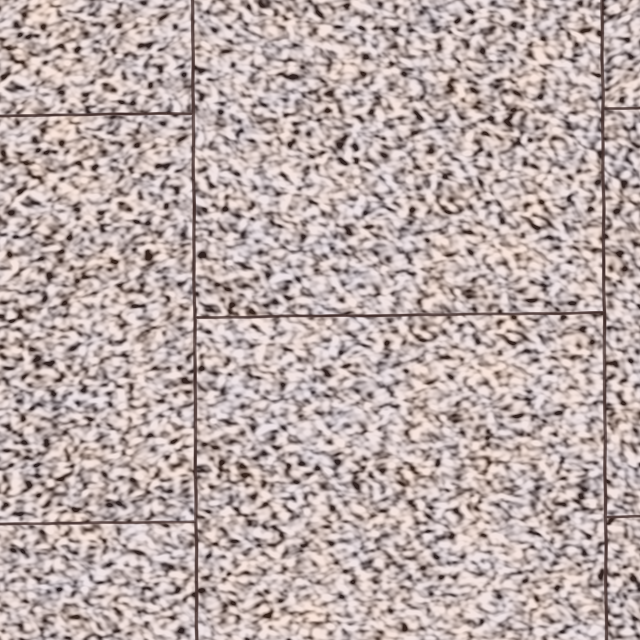
Give the GLSL for this texture, as a Shadertoy shader.

```glsl
// Speckled granite paving: large square slabs in columns, every other column
// shifted by half a slab, with thin dark joints and a slight skew.
// The grain is layered gradient noise, turned and shaded anew for each slab.

const vec2 SLAB_SIZE = vec2(0.640, 0.638);
const vec2 JOINT_ORIGIN = vec2(0.3075, 0.5004);
const vec2 JOINT_SKEW = vec2(0.0068, -0.0115);
const vec2 JOINT_HALF_WIDTH = vec2(0.0025, 0.0021);
const float JOINT_SOFTNESS = 0.0013;
const float JOINT_WOBBLE = 0.0016;
const float GRAIN_SCALE = 68.0;
const vec2 GRAIN_STRETCH = vec2(0.84, 1.16);
const float GRAIN_DEVIATION = 0.215;   // spread of the summed noise
const float SLAB_VARIATION = 0.3;
const float PATCH_VARIATION = 0.8;
const vec3 STONE_COLOR = vec3(0.768, 0.708, 0.698);
const vec3 JOINT_COLOR = vec3(0.27, 0.19, 0.18);
const vec3 WARM_TINT = vec3(0.022, 0.002, -0.024);

float hash(vec2 p) {
    return fract(sin(dot(p, vec2(127.1, 311.7))) * 43758.5453);
}

mat2 rotation(float angle) {
    float c = cos(angle), s = sin(angle);
    return mat2(c, s, -s, c);
}

// Projection of the offset onto a random unit gradient at a lattice corner
float cornerSlope(vec2 corner, vec2 offset) {
    float angle = 6.28318 * hash(corner);
    return dot(vec2(cos(angle), sin(angle)), offset);
}

float gradientNoise(vec2 p) {
    vec2 i = floor(p), f = p - i;
    vec2 w = f * f * f * (f * (f * 6.0 - 15.0) + 10.0);
    vec2 e = vec2(1.0, 0.0);
    float low = mix(cornerSlope(i, f), cornerSlope(i + e, f - e), w.x);
    float high = mix(cornerSlope(i + e.yx, f - e.yx), cornerSlope(i + 1.0, f - 1.0), w.x);
    return mix(low, high, w.y);
}

// Two noise layers at unrelated angles, in units of standard deviation
float granite(vec2 p) {
    float coarse = gradientNoise(p);
    float fine = gradientNoise(rotation(0.9) * p * 1.55 + 31.7);
    return (0.78 * coarse + 0.62 * fine) / GRAIN_DEVIATION;
}

// Coverage of a joint line, soft at its edges
float jointLine(float dist, float halfWidth, float pixel) {
    float soft = max(JOINT_SOFTNESS, 0.75 * pixel);
    return 1.0 - smoothstep(halfWidth - soft, halfWidth + soft, dist);
}

void mainImage(out vec4 fragColor, in vec2 fragCoord) {
    vec2 uv = fragCoord / iResolution.y;
    float pixel = 1.0 / iResolution.y;

    // Skewed slab grid with staggered columns
    vec2 wobble = JOINT_WOBBLE * vec2(gradientNoise(uv * 17.0), gradientNoise(uv * 19.0 + 40.0));
    vec2 grid = (uv + JOINT_SKEW * uv.yx + wobble - JOINT_ORIGIN) / SLAB_SIZE;
    float column = floor(grid.x);
    grid.y += 0.5 * mod(column, 2.0);
    vec2 slab = vec2(column, floor(grid.y));
    float seed = hash(slab + 7.3);

    // Grain direction and position differ from slab to slab
    vec2 p = rotation(mix(-0.6, 0.6, seed)) * uv * GRAIN_SCALE * GRAIN_STRETCH;
    p += 50.0 * vec2(seed, hash(slab + 2.9));
    p += 0.35 * vec2(gradientNoise(p * 0.45), gradientNoise(p * 0.45 + 17.0));
    float grain = granite(p);

    // Darker and lighter patches across each slab
    grain += PATCH_VARIATION * gradientNoise(p * 0.13 + 9.0);
    grain += SLAB_VARIATION * (hash(slab + 4.1) - 0.5);
    grain = clamp(grain, -2.3, 2.0);

    // Tone curve: broad pale ground, long tail of dark flecks
    float tone = 0.165 * grain - 0.036 * grain * grain;
    vec3 color = STONE_COLOR + tone;

    // Warm and cool mineral tints
    float tint = 1.6 * gradientNoise(p * 0.3 + 70.0) + 0.9 * gradientNoise(p * 0.08 + 23.0);
    color += WARM_TINT * tint;

    // Joints, with uneven depth along their length and from seam to seam
    vec2 seamDistance = abs(fract(grid + 0.5) - 0.5) * SLAB_SIZE;
    vec2 seam = vec2(column, floor(grid.y + 0.5));
    float depth = 0.86 + 0.3 * gradientNoise(uv * 23.0 + 5.0);
    float upright = jointLine(seamDistance.x, JOINT_HALF_WIDTH.x, pixel) * depth;
    float level = jointLine(seamDistance.y, JOINT_HALF_WIDTH.y, pixel)
                * depth * mix(0.85, 1.1, hash(seam + 1.7));
    color = mix(color, JOINT_COLOR, clamp(max(upright, level), 0.0, 1.0));

    fragColor = vec4(clamp(color, 0.0, 1.0), 1.0);
}
```
